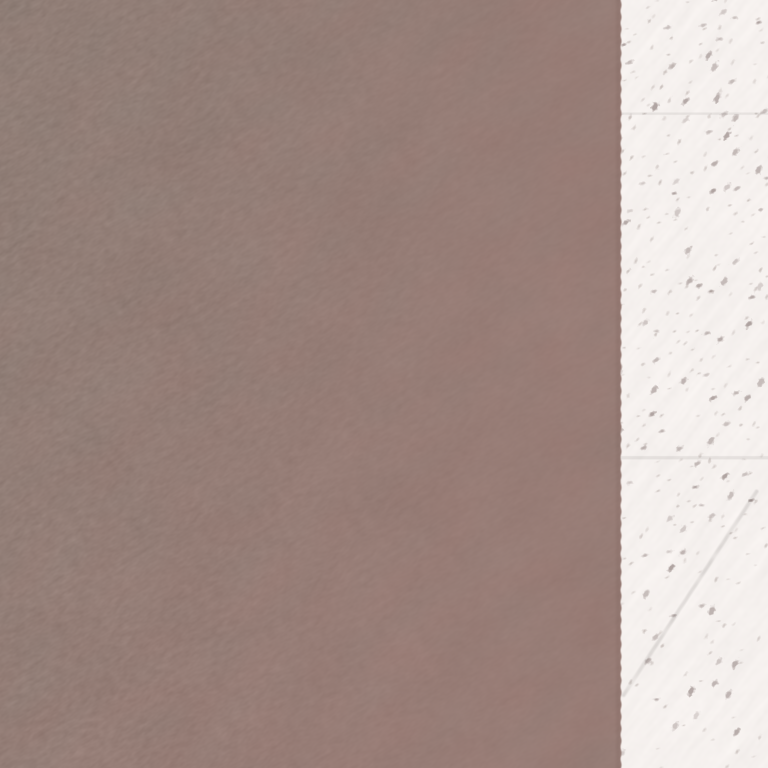
This texture is drawn by a WebGL 1 fragment shader. Its source:

```glsl
precision highp float;
// A matte taupe plaster wall beside a narrow strip of pale travertine.
// Stretched gradient noise gives the plaster grain; jittered cells in a
// slanted frame scatter the stone's pits, crossed by fine joints and a vein.

uniform vec2 u_resolution;

const float EDGE_X = 0.808;

vec2 hash2(vec2 p) {
  vec3 q = fract(vec3(p.xyx) * vec3(0.1031, 0.1030, 0.0973));
  q += dot(q, q.yzx + 33.33);
  return fract((q.xx + q.yz) * q.zy);
}

float gradientNoise(vec2 p) {
  vec2 cell = floor(p);
  vec2 f = fract(p);
  vec2 u = f * f * f * (f * (f * 6.0 - 15.0) + 10.0);
  vec2 k = vec2(0.0, 1.0);
  float a = dot(hash2(cell) * 2.0 - 1.0, f);
  float b = dot(hash2(cell + k.yx) * 2.0 - 1.0, f - k.yx);
  float c = dot(hash2(cell + k.xy) * 2.0 - 1.0, f - k.xy);
  float d = dot(hash2(cell + k.yy) * 2.0 - 1.0, f - k.yy);
  return mix(mix(a, b, u.x), mix(c, d, u.x), u.y);
}

// Coordinates with x running along the given angle.
vec2 slanted(vec2 p, float angle) {
  float c = cos(angle);
  float s = sin(angle);
  return vec2(c * p.x + s * p.y, c * p.y - s * p.x);
}

float segmentDistance(vec2 p, vec2 a, vec2 b) {
  vec2 ab = b - a;
  return length(p - a - ab * clamp(dot(p - a, ab) / dot(ab, ab), 0.0, 1.0));
}

// Soft elongated pits, at most one per cell.
float pits(vec2 uv, vec2 cellSize, float chance, float size, float seed, float px) {
  vec2 p = slanted(uv, 0.86) + 3.0;
  vec2 home = floor(p / cellSize);
  float cover = 0.0;
  for (int j = -1; j <= 1; j++) {
    for (int i = -1; i <= 1; i++) {
      vec2 id = home + vec2(float(i), float(j));
      vec2 spot = hash2(id + seed);
      vec2 kind = hash2(id + seed + 57.0);
      vec2 d = p - (id + 0.15 + 0.7 * spot) * cellSize;
      d = slanted(d, (kind.y - 0.7) * 1.1);
      float radius = size * (0.45 + 0.55 * kind.y);
      float bump = 1.0 + 0.7 * gradientNoise(uv * 260.0);
      float dist = length(d * vec2(0.68, 1.25)) * bump - radius;
      float soft = 0.0012 + px * 0.5;
      float pit = 1.0 - smoothstep(-soft, soft, dist);
      cover = max(cover, pit * step(kind.x, chance) * (0.4 + 0.6 * spot.x));
    }
  }
  return cover;
}

vec3 plaster(vec2 uv) {
  vec3 color = mix(vec3(0.565, 0.493, 0.463), vec3(0.594, 0.488, 0.462),
                   smoothstep(-0.1, 0.9, uv.x + 0.45 * (1.0 - uv.y) - 0.1));
  vec2 g = slanted(uv, 0.55);
  float grain = gradientNoise(g * vec2(65.0, 150.0));
  grain += 0.6 * gradientNoise(g * vec2(150.0, 290.0) + 17.0);
  float clouds = gradientNoise(g * vec2(7.0, 13.0) + 5.0);
  clouds += 0.6 * gradientNoise(g * vec2(19.0, 33.0) + 9.0);
  float tint = gradientNoise(g * vec2(14.0, 24.0) + 31.0);
  color += grain * mix(0.036, 0.012, smoothstep(0.0, 0.8, uv.x));
  color += clouds * 0.015 + tint * vec3(0.012, -0.004, -0.004);
  return color;
}

float joint(float y, float height, float width, float px) {
  return 1.0 - smoothstep(width, width + 0.001 + px, abs(y - height));
}

vec3 travertine(vec2 uv, float px) {
  vec3 color = vec3(0.962, 0.944, 0.934);
  vec2 g = slanted(uv, 0.9);
  float streak = gradientNoise(g * vec2(9.0, 75.0));
  streak += 0.5 * gradientNoise(g * vec2(30.0, 180.0) + 11.0);
  color += streak * 0.024 + gradientNoise(uv * 120.0) * 0.008;

  float upper = smoothstep(0.12, 0.5, uv.y);
  float coarse = pits(uv, vec2(0.034, 0.021), mix(0.23, 0.4, upper), 0.0043, 3.0, px);
  float fine = pits(uv, vec2(0.019, 0.012), mix(0.18, 0.34, upper), 0.0021, 91.0, px);
  color = mix(color, vec3(0.57, 0.51, 0.50), coarse * 0.72);
  color = mix(color, vec3(0.67, 0.62, 0.60), fine * 0.55);

  float vein = segmentDistance(uv, vec2(0.812, 0.095), vec2(0.985, 0.36));
  float veinCover = 1.0 - smoothstep(0.0005, 0.003 + px, vein);
  color -= veinCover * (0.085 + 0.08 * gradientNoise(uv * 60.0));
  color -= 0.06 * joint(uv.y, 0.852, 0.0004, px);
  color -= 0.065 * joint(uv.y, 0.404, 0.0010, px);
  return color;
}

void main() {
  vec2 uv = gl_FragCoord.xy / u_resolution;
  float px = 1.0 / u_resolution.y;

  // Wall and stone meet along a slightly toothed vertical edge.
  float tooth = 0.0006 * sin(uv.y * 400.0);
  float side = smoothstep(-0.001, 0.001 + px, uv.x - EDGE_X - tooth);
  vec3 color = mix(plaster(uv), travertine(uv, px), side);

  // Narrow contact shadow just inside the wall.
  float shade = 1.0 - smoothstep(0.0, 0.006, abs(uv.x - EDGE_X + 0.003));
  color -= 0.025 * shade * (1.0 - side);
  gl_FragColor = vec4(clamp(color, 0.0, 1.0), 1.0);
}
```
